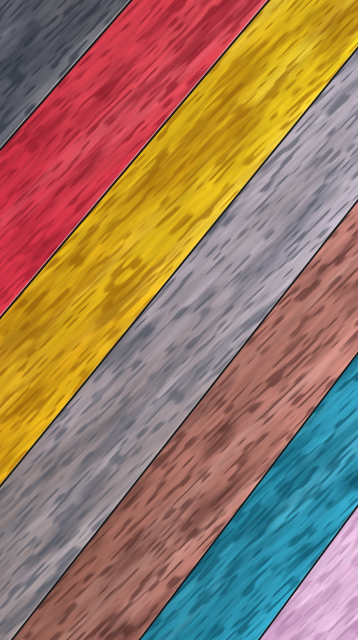
Write a WebGL 1 fragment shader that draws this texture.

```glsl
precision highp float;
// Seven painted wooden planks laid diagonally, with fine grain, worn streaks and dark seams.

uniform vec2 u_resolution;

struct Paint {
  vec3 ink;    // pores and dark grain
  vec3 left;   // body colour at the left end
  vec3 right;  // body colour at the right end
};

float hash(vec2 p) {
  p = fract(p * vec2(0.1031, 0.1137));
  p += dot(p, p.yx + 33.33);
  return fract((p.x + p.y) * p.x * 7.13 + p.y * 91.7);
}

float noise(vec2 p) {
  vec2 i = floor(p);
  vec2 f = fract(p);
  f = f * f * (3.0 - 2.0 * f);
  return mix(mix(hash(i), hash(i + vec2(1.0, 0.0)), f.x),
             mix(hash(i + vec2(0.0, 1.0)), hash(i + 1.0), f.x), f.y);
}

float fbm(vec2 p) {
  float sum = 0.0;
  float amp = 0.53;
  for (int i = 0; i < 4; i++) {
    sum += amp * noise(p);
    p = p * 2.03 + 17.3;
    amp *= 0.5;
  }
  return sum;
}

// Plank index: seams fan out slightly from the upper left to the lower right.
float plankCoord(vec2 p) {
  return (1.0 - p.y + 1.139 * p.x - 0.2344) / (0.263 - 0.0438 * p.x);
}

Paint plankPaint(float id) {
  if (id < -0.5) return Paint(vec3(0.15, 0.18, 0.22), vec3(0.34, 0.35, 0.39), vec3(0.40, 0.37, 0.39));
  if (id < 0.5) return Paint(vec3(0.53, 0.10, 0.16), vec3(0.80, 0.20, 0.27), vec3(0.86, 0.33, 0.36));
  if (id < 1.5) return Paint(vec3(0.58, 0.37, 0.04), vec3(0.83, 0.62, 0.09), vec3(0.89, 0.76, 0.12));
  if (id < 2.5) return Paint(vec3(0.31, 0.33, 0.38), vec3(0.55, 0.50, 0.50), vec3(0.70, 0.66, 0.71));
  if (id < 3.5) return Paint(vec3(0.29, 0.16, 0.15), vec3(0.56, 0.36, 0.31), vec3(0.78, 0.52, 0.48));
  if (id < 4.5) return Paint(vec3(0.04, 0.29, 0.37), vec3(0.12, 0.48, 0.57), vec3(0.20, 0.62, 0.74));
  return Paint(vec3(0.70, 0.50, 0.67), vec3(0.84, 0.68, 0.80), vec3(0.90, 0.74, 0.87));
}

// Painted wood; g.x runs along the fibres, g.y across them.
vec3 wood(Paint paint, vec2 g, float along, float id) {
  g += vec2(id * 3.7, id * 1.9);
  g.y += 0.006 * noise(g * vec2(7.0, 14.0));

  // Uneven body colour and broad worn streaks
  float patches = fbm(g * vec2(4.0, 24.0));
  vec3 color = mix(paint.left, paint.right, clamp(along + (patches - 0.5) * 0.9, 0.0, 1.0));
  float worn = smoothstep(0.50, 0.80, fbm(g * vec2(3.0, 38.0) + 9.0));
  color = mix(color, color * 0.82 + 0.20, worn * 0.55);
  float stain = smoothstep(0.46, 0.78, fbm(g * vec2(9.0, 50.0) + 41.0));
  color = mix(color, paint.ink, stain * 0.5);

  // Short dark pores over fine fibres
  float fibre = noise(g * vec2(26.0, 230.0));
  float pore = smoothstep(0.52, 0.86, noise(g * vec2(38.0, 270.0) + 73.0));
  color *= 0.91 + 0.18 * fibre;
  color = mix(color, paint.ink, pore * (0.42 + 0.30 * patches));
  return color;
}

// Coverage of a soft line of the given half width.
float line(float d, float halfWidth, float pixel) {
  return 1.0 - smoothstep(halfWidth - 0.6 * pixel, halfWidth + 0.6 * pixel, abs(d));
}

void main() {
  vec2 p = gl_FragCoord.xy / u_resolution.y;
  float pixel = 1.0 / u_resolution.y;
  float along = p.x * u_resolution.y / u_resolution.x;

  float k = plankCoord(p);
  float id = floor(k);
  float seamId = floor(k + 0.5);
  float plankWidth = (0.263 - 0.0438 * p.x) / 1.58;
  float seam = (k - seamId) * plankWidth;

  // Fibres lie at a slight angle to the plank
  float u = dot(p, vec2(0.63, 0.777));
  float v = k * plankWidth - 0.06 * u;
  vec3 color = wood(plankPaint(id), vec2(u, v), along, id);

  // Clean paint along the lower edge of each plank
  float rim = smoothstep(0.80, 1.0, fract(k));
  color *= 1.0 + 0.09 * rim;

  // Pale bevel beside a dark gap
  float bevel = line(seam + 0.0024, 0.0009, pixel);
  float bevelAmount = seamId < 1.5 ? 0.55 : 0.22;
  color = mix(color, vec3(0.88, 0.84, 0.78), bevel * bevelAmount);
  color = mix(color, vec3(0.07, 0.08, 0.09), line(seam, 0.0015, pixel) * 0.92);

  gl_FragColor = vec4(clamp(color, 0.0, 1.0), 1.0);
}
```
